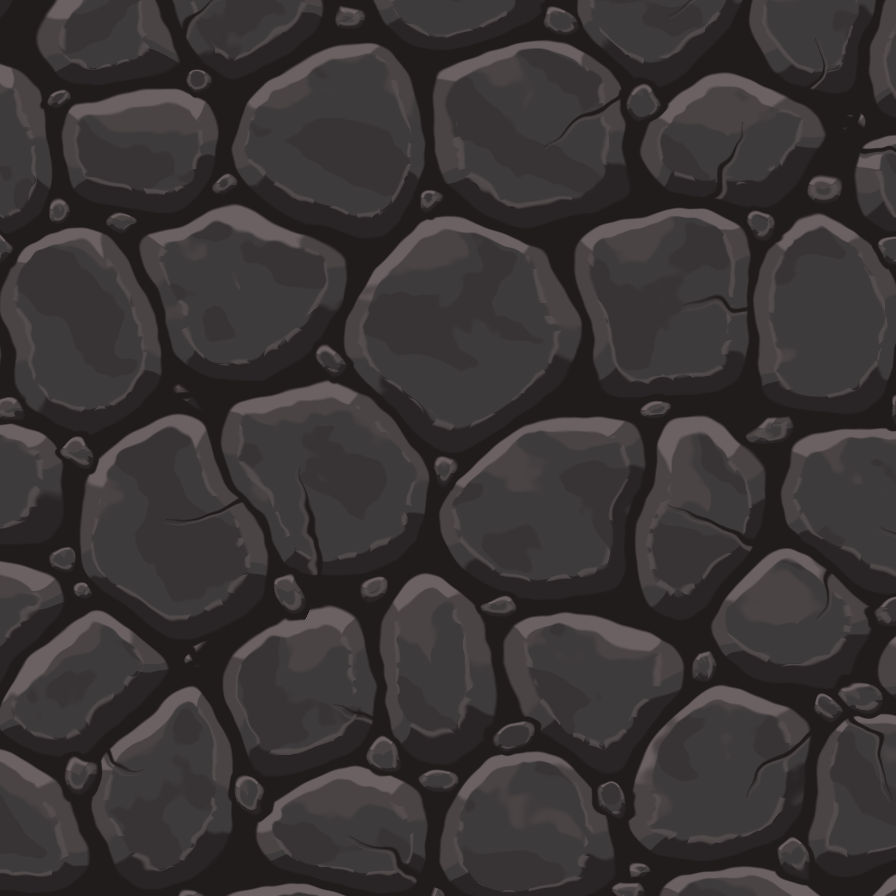
A three.js fragment shader for this texture:

```glsl
// Hand-painted dark stone wall: rounded Voronoi stones with flat, hard-edged tones.
// Soft-minimum edge distances give the outlines and bevels, pebbles sit on the
// Voronoi corners, and gradient noise breaks up the bevels, faces and cracks.
#define GRID vec2(5.0, 5.6)
#define JITTER 0.74
#define ROUNDING 10.0
#define GAP 0.024
#define BEVEL 0.088
#define PEBBLE_SHARE 0.65
#define CRACK_SHARE 0.6
#define SOFT 0.008
#define LIGHT_DIR vec2(-0.25, 0.97)

varying vec2 vUv;

const vec3 MORTAR = vec3(0.13, 0.11, 0.11);
const vec3 SHADOW = vec3(0.16, 0.14, 0.145);
const vec3 FACE_DARK = vec3(0.22, 0.205, 0.21);
const vec3 FACE = vec3(0.245, 0.232, 0.236);
const vec3 WARM = vec3(0.29, 0.265, 0.267);
const vec3 RIM = vec3(0.345, 0.315, 0.315);
const vec3 HIGHLIGHT = vec3(0.42, 0.38, 0.385);

// Edge is the depth inside the outline; outward points to the nearest side.
struct Shape { float edge; vec2 outward; vec2 seed; };

vec2 hash2(vec2 p) {
  vec2 h = vec2(dot(p, vec2(127.1, 311.7)), dot(p, vec2(269.5, 183.3)));
  return fract(sin(h) * 43758.5);
}

float corner(vec2 cell, vec2 offset) {
  float angle = 6.2832 * hash2(cell).x;
  return dot(vec2(cos(angle), sin(angle)), offset);
}

// Gradient noise, roughly -1 to 1
float noise(vec2 p) {
  vec2 i = floor(p), f = fract(p), e = vec2(1.0, 0.0);
  vec2 u = f * f * f * (f * (f * 6.0 - 15.0) + 10.0);
  float low = mix(corner(i, f), corner(i + e.xy, f - e.xy), u.x);
  float high = mix(corner(i + e.yx, f - e.yx), corner(i + e.xx, f - e.xx), u.x);
  return 1.4 * mix(low, high, u.y);
}

float band(float x) { return smoothstep(-SOFT, SOFT, x); }
float wideBand(float x) { return smoothstep(-0.03, 0.03, x); }

// Stone centres in staggered rows
vec2 stoneCentre(vec2 cell) {
  vec2 stagger = vec2(0.5 * mod(cell.y, 2.0), 0.0);
  return cell + 0.5 + stagger + JITTER * (hash2(cell) - 0.5);
}

// Centre of the circle through three points
vec2 circumcentre(vec2 a, vec2 b, vec2 c) {
  vec2 u = b - a, v = c - a;
  float area = 2.0 * (u.x * v.y - u.y * v.x);
  area = abs(area) < 0.001 ? 0.001 : area;
  vec2 turned = vec2(v.y, -v.x) * dot(u, u) + vec2(-u.y, u.x) * dot(v, v);
  return a + turned / area;
}

// Flat tones for the face and its bevel
vec3 paint(vec2 p, Shape s, float bevel) {
  vec2 q = p + 17.0 * s.seed;
  float broad = noise(q * vec2(1.5, 2.1) + 0.7 * q.yx);
  float rough = noise(q * 3.2);
  float fine = noise(q * 9.0);
  float light = dot(s.outward, LIGHT_DIR) + 0.18 * rough + 0.06 * fine;
  float width = bevel * (1.0 - 0.25 * light + 0.4 * rough + 0.22 * fine);
  float inside = s.edge - width;

  float mottle = broad + 0.3 * rough + 0.12 * fine;
  vec3 face = mix(FACE_DARK, FACE, wideBand(mottle + 0.3 - 0.9 * inside));
  float glow = 0.25 * light + 0.35 * mottle - 0.9 * inside;
  face = mix(face, WARM, wideBand(glow - 0.19));

  vec3 side = mix(SHADOW, FACE, wideBand(light + 0.42));
  side = mix(side, WARM, wideBand(light + 0.1));
  side = mix(side, HIGHLIGHT, wideBand(light - 0.62));

  vec3 colour = mix(side, face, band(inside));
  float rim = band(0.011 + 0.008 * rough - abs(inside)) * wideBand(fine + 0.12);
  return mix(colour, RIM, 0.8 * rim * wideBand(0.55 - light));
}

// A tapering crack from the side of a stone, lit along its lower lip
vec3 addCrack(vec3 colour, vec2 local, vec2 seed) {
  vec2 pick = hash2(seed * 31.0 + 5.0);
  if (pick.x > CRACK_SHARE) return colour;
  float angle = 6.2832 * pick.y;
  vec2 along = vec2(cos(angle), sin(angle));
  vec2 q = vec2(dot(local, along), dot(local, vec2(-along.y, along.x)));
  float bend = 0.13 * noise(vec2(q.x * 2.5, 9.0 * pick.x)) + 0.03 * noise(q * 8.0);
  float y = q.y - bend + 0.3 * (seed.x - 0.5);
  float reach = q.x + 0.25 * seed.y;
  float width = 0.018 * smoothstep(0.0, 0.45, reach);
  float exists = band(reach - 0.03);
  float lip = y + 0.024 * (along.x > 0.0 ? 1.0 : -1.0);
  colour = mix(colour, WARM, exists * band(width - abs(lip)));
  return mix(colour, MORTAR, exists * band(width - abs(y)));
}

void main() {
  vec2 p = vUv * GRID + 3.0;
  p += 0.09 * vec2(noise(p * 1.9), noise(p * 1.9 + 40.0));
  p += 0.012 * vec2(noise(p * 8.0), noise(p * 8.0 + 70.0));
  vec2 base = floor(p);

  // Four nearest centres: xy is the offset, z the distance
  vec3 near[4];
  vec2 ids[4];
  for (int k = 0; k < 4; k++) { near[k] = vec3(9.0); ids[k] = vec2(0.0); }
  for (int j = -2; j <= 2; j++) for (int i = -2; i <= 2; i++) {
    vec2 id = base + vec2(float(i), float(j));
    vec2 offset = stoneCentre(id) - p;
    vec3 item = vec3(offset, length(offset));
    for (int k = 0; k < 4; k++) if (item.z < near[k].z) {
      vec3 oldItem = near[k]; near[k] = item; item = oldItem;
      vec2 oldId = ids[k]; ids[k] = id; id = oldId;
    }
  }

  // Soft minimum of the distances to all sides rounds the corners
  vec2 home = near[0].xy, outward = vec2(0.0, 0.0001);
  float total = 0.0;
  for (int j = -2; j <= 2; j++) for (int i = -2; i <= 2; i++) {
    vec2 offset = stoneCentre(base + vec2(float(i), float(j))) - p;
    vec2 apart = offset - home;
    if (dot(apart, apart) > 0.0001) {
      vec2 dir = normalize(apart);
      float weight = exp(-ROUNDING * dot(0.5 * (home + offset), dir));
      total += weight;
      outward += weight * dir;
    }
  }
  float edge = -log(total) / ROUNDING;

  // Pebble on the corner shared by the three nearest stones
  vec2 toPebble = circumcentre(home, near[1].xy, near[2].xy);
  vec2 seed = hash2(ids[0] + ids[1] + ids[2] + 0.5);
  float radius = seed.x < PEBBLE_SHARE ? mix(0.075, 0.125, seed.y) : -1.0;
  float pebble = radius - length(toPebble) + 0.03 * noise(toPebble * 9.0 + 20.0 * seed);
  pebble = min(pebble, 0.5 * (near[3].z - near[2].z));

  float gap = GAP * (1.0 + 0.5 * noise(p * 3.0));
  vec3 colour;
  Shape shape;
  if (pebble > 0.0) {
    shape = Shape(pebble - 0.8 * gap, -normalize(toPebble + 0.0001), seed);
    colour = paint(p, shape, 0.3 * BEVEL);
  } else {
    shape = Shape(min(edge, -pebble) - gap, normalize(outward), hash2(ids[0] + 0.3));
    colour = addCrack(paint(p, shape, BEVEL), -home, shape.seed);
  }
  gl_FragColor = vec4(mix(MORTAR, colour, band(shape.edge)), 1.0);
}
```
